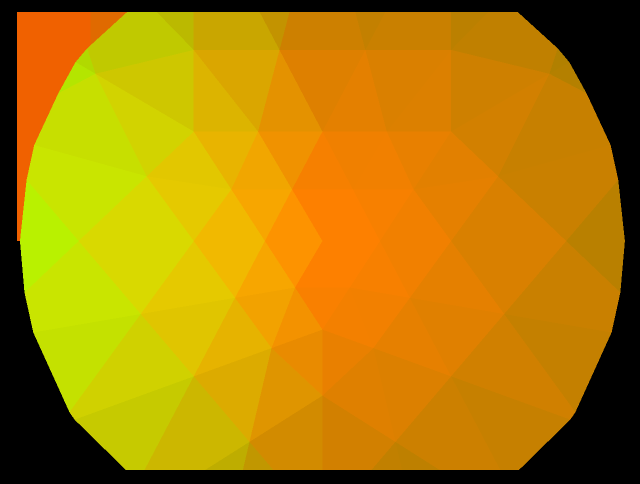
Reproduce this background procedurally as a WebGL 1 fragment shader.

```glsl
precision highp float;
// The inside of a faceted globe, seen from its centre: an icosahedron whose faces
// are split into 16 flat triangles, each coloured by its normal. A near plane cuts
// the globe to a rough disc, over a black ground with one orange corner panel.
uniform vec2 u_resolution;

// Point on the unit sphere at a height and an azimuth counted in tenths of a turn
vec3 ringPoint(float tenth, float height) {
  float azimuth = radians(36.0) * tenth;
  float radius = sqrt(1.0 - height * height);
  return vec3(radius * sin(azimuth), height, radius * cos(azimuth));
}

// Corner of a small triangle, pushed out to the sphere
vec3 facetCorner(vec3 cell, vec3 axis, float flipped, vec3 a, vec3 b, vec3 c) {
  vec3 weight = cell + mix(axis, 1.0 - axis, flipped);
  return normalize(a * weight.x + b * weight.y + c * weight.z);
}

// If the ray meets face abc, stores the normal and depth of the facet it hits
void traceFace(vec3 ray, vec3 a, vec3 b, vec3 c, inout vec4 facet) {
  vec3 bary = vec3(dot(ray, cross(b, c)), dot(ray, cross(c, a)), dot(ray, cross(a, b)));
  bary /= dot(a, cross(b, c));
  if (min(bary.x, min(bary.y, bary.z)) < -0.00001) return;

  bary *= 4.0 / (bary.x + bary.y + bary.z);
  vec3 cell = floor(bary);
  float flipped = step(1.5, dot(bary - cell, vec3(1.0)));
  vec3 p = facetCorner(cell, vec3(1, 0, 0), flipped, a, b, c);
  vec3 q = facetCorner(cell, vec3(0, 1, 0), flipped, a, b, c);
  vec3 r = facetCorner(cell, vec3(0, 0, 1), flipped, a, b, c);

  vec3 normal = normalize(cross(q - p, r - p));
  normal *= sign(dot(normal, p));
  facet = vec4(normal, ray.z * dot(p, normal) / dot(ray, normal));
}

vec4 traceGlobe(vec3 ray) {
  vec4 facet = vec4(0.0);
  vec3 pole = vec3(0.0, 1.0, 0.0);
  for (int i = 0; i < 5; i++) {
    float turn = 2.0 * float(i);
    vec3 upperA = ringPoint(turn - 1.0, 0.4472);
    vec3 upperB = ringPoint(turn + 1.0, 0.4472);
    vec3 lowerA = ringPoint(turn, -0.4472);
    vec3 lowerB = ringPoint(turn + 2.0, -0.4472);
    traceFace(ray, pole, upperA, upperB, facet);
    traceFace(ray, upperA, upperB, lowerA, facet);
    traceFace(ray, upperB, lowerA, lowerB, facet);
    traceFace(ray, -pole, lowerA, lowerB, facet);
  }
  return facet;
}

vec3 sceneColor(vec2 p) {
  vec2 halfView = vec2(0.631, 0.473);
  if (abs(p.x) > halfView.x || abs(p.y) > halfView.y) return vec3(0.0);

  // Globe in front of the near plane
  vec4 facet = traceGlobe(normalize(vec3(p, 0.366)));
  if (facet.w > 0.5) {
    return vec3(0.5 + 0.5 * facet.z, 0.5 + 0.5 * max(-facet.x, 0.0), 0.0);
  }

  // Corner panel in two tones
  if (p.x > 0.0 || p.y < 0.0) return vec3(0.0);
  return mix(vec3(0.94, 0.38, 0.0), vec3(0.88, 0.415, 0.0), step(-0.479, p.x));
}

void main() {
  // Four samples per pixel smooth the edges
  vec3 color = vec3(0.0);
  for (int i = 0; i < 4; i++) {
    vec2 jitter = vec2(mod(float(i), 2.0), floor(float(i) / 2.0)) * 0.5 - 0.25;
    vec2 p = (gl_FragCoord.xy + jitter - 0.5 * u_resolution) / u_resolution.y;
    color += 0.25 * sceneColor(p - vec2(0.005, 0.002));
  }
  gl_FragColor = vec4(color, 1.0);
}
```
